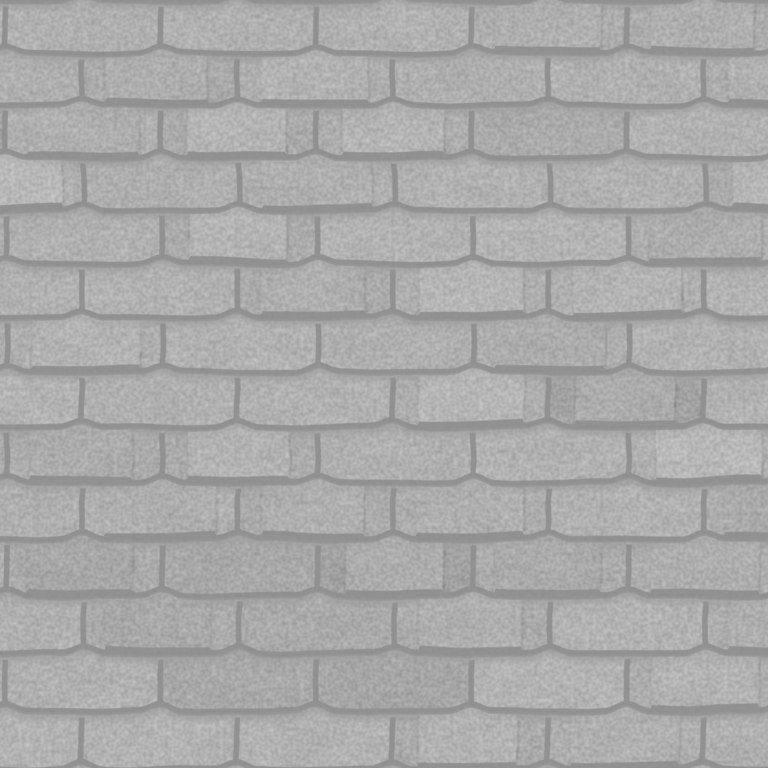
This texture is drawn by a Shadertoy shader. Its source:

```glsl
#define ROWS 14.0
#define COLUMNS 4.94
#define LINE_HALF 0.058     // half width of a course line, in rows
#define JOINT_HALF 0.018    // half width of a joint, in shingles
#define CORNER_LIFT 0.1     // rise of the lower edge at each joint
#define TAB_CHANCE 0.48
#define GRAIN 0.075
#define FACE_TONE 0.693
#define SHADE_TONE 0.63
#define LINE_TONE 0.568

float hash(vec2 p) {
    p = fract(p * vec2(0.1031, 0.1137));
    p += dot(p, p.yx + 33.33);
    return fract((p.x + p.y) * p.x * 91.7);
}

vec2 gradient(vec2 p) {
    float a = 6.2832 * hash(p);
    return vec2(cos(a), sin(a));
}

float gradientNoise(vec2 p) {
    vec2 i = floor(p), f = p - i;
    vec2 w = f * f * f * (f * (f * 6.0 - 15.0) + 10.0);
    vec2 e = vec2(1.0, 0.0);
    float a = dot(gradient(i), f);
    float b = dot(gradient(i + e.xy), f - e.xy);
    float c = dot(gradient(i + e.yx), f - e.yx);
    float d = dot(gradient(i + e.xx), f - e.xx);
    return mix(mix(a, b, w.x), mix(c, d, w.x), w.y);
}

// Horizontal position in shingles; alternate rows shift by half a shingle
float shinglePosition(float x, float row) {
    float offset = mix(0.04, 0.53, mod(row, 2.0));
    return x * COLUMNS - offset + 0.02 * (hash(vec2(row + 40.0, 7.0)) - 0.5);
}

// Lower edge of a row: sagging, tilted, lifted at the joints
float lowerEdge(float x, float row) {
    float u = shinglePosition(x, row);
    float f = fract(u);
    float tilt = hash(vec2(floor(u) + 60.0, row + 20.0)) - 0.5;
    float lift = CORNER_LIFT * (1.0 - smoothstep(0.0, 0.14, min(f, 1.0 - f)));
    return row + 1.0 + 0.12 * f * (1.0 - f) - lift
         + 0.04 * tilt * sin(6.2832 * f)
         + 0.03 * gradientNoise(vec2(x * 14.0, row * 3.7 + 0.5));
}

void mainImage(out vec4 fragColor, in vec2 fragCoord) {
    vec2 p = fragCoord / iResolution.xy;
    p.y = 1.0 - p.y;
    float softV = max(ROWS / iResolution.y, 0.015);
    float softU = max(COLUMNS / iResolution.x, 0.006);

    // Nearest course line and the row this point belongs to
    float v = p.y * ROWS + 0.24 * sin(3.1416 * p.y);
    float n = floor(v + 0.5);
    float below = v - lowerEdge(p.x, n - 1.0);
    float row = below < 0.0 ? n - 1.0 : n;

    // Shingle cell and its random values
    float u = shinglePosition(p.x, row) + 0.012 * gradientNoise(vec2(v * 2.0, row + 0.5));
    float f = fract(u);
    vec2 cell = vec2(floor(u) + 11.0, row + 5.0);
    float toneRandom = hash(cell + 31.0);
    float tabRandom = hash(cell + 73.0);
    float hasTab = step(hash(cell), TAB_CHANCE);

    // Raised tab laid over the middle of some shingles
    float left = 0.16 + 0.05 * (tabRandom - 0.5);
    float right = 0.83 + 0.06 * (toneRandom - 0.5);
    float tab = hasTab * smoothstep(-softU, softU, f - left)
                       * smoothstep(-softU, softU, right - f);

    // Face tones, occasional dark shingles, creases beside the tab
    float tone = FACE_TONE + 0.02 * (toneRandom - 0.5);
    tone -= 0.035 * step(0.87, tabRandom) + 0.016 * hasTab * (1.0 - tab);
    tone += tab * (0.06 * tabRandom - 0.03);
    tone -= hasTab * 0.05 * exp(-pow((f - right - 0.008) / 0.01, 2.0));
    tone -= hasTab * 0.02 * exp(-pow((f - left + 0.008) / 0.01, 2.0));

    // Grain and soft weathering
    float grain = gradientNoise(p * 210.0) + 0.6 * gradientNoise(p * vec2(95.0, 120.0) + 17.0);
    tone += GRAIN * grain + 0.025 * gradientNoise(p * vec2(16.0, 30.0) + 5.0);

    // Shade cast under the course line
    float shade = step(0.0, below) * (1.0 - smoothstep(0.06, 0.23, below));
    tone = mix(tone, SHADE_TONE + 0.3 * GRAIN * grain, shade * (0.8 - 0.45 * tab));

    // Vertical joint, starting just under the line above
    float joint = 1.0 - smoothstep(-softU, softU, min(f, 1.0 - f) - JOINT_HALF);
    float jointStart = LINE_HALF + 0.04;
    if (below > 0.0) joint *= smoothstep(jointStart - softV, jointStart + softV, below);
    float groove = LINE_TONE + 0.18 * GRAIN * grain;
    tone = mix(tone, groove, joint);

    // Course line, thickened by the tab's own slanted shadow
    float slant = 0.06 + 0.07 * (toneRandom - 0.5) * (f - 0.5);
    float upper = LINE_HALF + tab * slant;
    float line = smoothstep(-softV, softV, below + upper)
               * smoothstep(-softV, softV, LINE_HALF - below);
    float lip = 0.025 * smoothstep(0.0, LINE_HALF, below);
    tone = mix(tone, groove + lip, line);

    fragColor = vec4(vec3(tone), 1.0);
}
```
